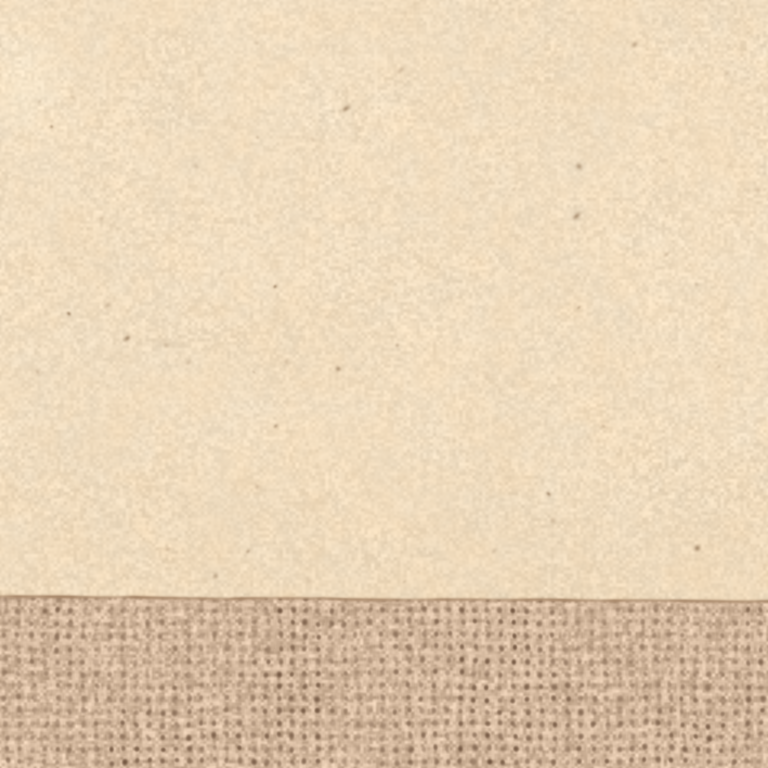
Reproduce this texture procedurally as a Shadertoy shader.

```glsl
// Cream felted paper above a strip of loosely woven beige cloth.
#define PAPER vec3(0.943, 0.866, 0.750)
#define CLOTH vec3(0.825, 0.716, 0.612)
#define HOLE vec3(0.40, 0.29, 0.21)
#define SPECK vec3(0.60, 0.49, 0.37)
#define EDGE_HEIGHT 0.2225
#define EDGE_SLOPE -0.006
#define THREADS vec2(59.0, 61.0)
#define GRAIN 0.062
#define FIBRE 0.17
#define SPECK_CELLS 26.0
#define SPECK_CHANCE 0.10

// Sineless hash of a lattice point.
float hash(vec2 p) {
    vec3 q = fract(vec3(p.xyx) * 0.1031);
    q += dot(q, q.yzx + 33.33);
    return fract((q.x + q.y) * q.z);
}

float noise(vec2 p) {
    vec2 i = floor(p), f = fract(p);
    f = f * f * (3.0 - 2.0 * f);
    return mix(mix(hash(i), hash(i + vec2(1, 0)), f.x),
               mix(hash(i + vec2(0, 1)), hash(i + vec2(1, 1)), f.x), f.y);
}

float fbm(vec2 p) {
    float sum = 0.0, amp = 0.5;
    for (int i = 0; i < 4; i++) {
        sum += amp * noise(p);
        p = p * 2.03 + 17.3;
        amp *= 0.5;
    }
    return sum / 0.9375;
}

// Small dark fibres, at most one in each cell; most are faint.
float specks(vec2 p) {
    vec2 q = p * SPECK_CELLS, id = floor(q);
    vec2 centre = 0.25 + 0.5 * vec2(hash(id + 3.7), hash(id + 91.2));
    vec2 d = fract(q) - centre;
    d.x += d.y * (hash(id + 55.0) - 0.5);
    float radius = mix(0.06, 0.11, hash(id + 12.4));
    float strength = mix(0.15, 0.75, pow(hash(id + 40.1), 3.0));
    return step(hash(id + 7.0), SPECK_CHANCE) * strength
         * exp(-dot(d, d) / (radius * radius));
}

vec3 paper(vec2 p) {
    float fine = noise(p * 235.0) + 0.6 * noise(p * vec2(150.0, 185.0) + 31.0) - 0.8;
    float cloud = fbm(p * 9.0) - 0.5;
    float tint = fbm(p * 32.0 + 70.0) - 0.5;
    float patchy = mix(0.7, 1.3, noise(p * 14.0 + 43.0));
    vec3 col = PAPER + GRAIN * patchy * fine + 0.02 * cloud;
    col += tint * vec3(0.02, -0.006, -0.035);
    // Pale worn patch near the upper left corner.
    vec2 d = (p - vec2(0.025, 0.89)) / vec2(0.045, 0.06);
    col += vec3(0.025, 0.035, 0.04) * exp(-dot(d, d));
    // Slight deepening toward the cloth.
    col -= vec3(0.010, 0.014, 0.018) * smoothstep(0.5, EDGE_HEIGHT, p.y);
    return mix(col, SPECK, specks(p));
}

vec3 cloth(vec2 p) {
    // Threads wander only slightly from a regular grid.
    vec2 wander = vec2(noise(p * vec2(20.0, 12.0)), noise(p * vec2(14.0, 22.0) + 9.0));
    vec2 q = p * THREADS + 0.35 * (wander - 0.5);
    vec2 id = floor(q);
    vec2 jitter = vec2(hash(id + 21.0), hash(id + 33.0)) - 0.5;
    vec2 d = fract(q) - 0.5;

    // Gaps between threads, uneven by column, by band and one by one.
    float band = smoothstep(0.25, 0.7, noise(vec2(p.x * 13.0, p.y * 5.0 + 4.0)));
    float column = mix(0.75, 1.0, hash(vec2(id.x, 77.0)));
    float open = column * mix(0.5, 1.0, band) * mix(0.4, 1.0, hash(id + 5.0));
    vec2 size = vec2(0.19, 0.23) * mix(0.85, 1.2, hash(id + 60.0));
    vec2 g = (d - 0.16 * jitter) / size;
    float gap = open * exp(-dot(g, g) * (0.6 + 0.4 * dot(g, g)));

    // Rounded threads, alternately over and under.
    vec2 ridge = 0.5 + 0.5 * cos(6.28318 * d);
    float over = mod(id.x + id.y, 2.0);
    float relief = 0.5 - mix(ridge.x, ridge.y, 0.35 + 0.3 * over);
    float fibre = noise(p * 240.0) + 0.5 * noise(p * vec2(170.0, 130.0) + 11.0) - 0.75;
    float cloud = fbm(p * vec2(18.0, 12.0) + 20.0) - 0.5;
    vec3 col = CLOTH + 0.06 * relief + FIBRE * fibre + 0.03 * cloud;
    return mix(col, HOLE, gap * 0.9);
}

void mainImage(out vec4 fragColor, in vec2 fragCoord) {
    vec2 p = fragCoord / iResolution.xy;
    float pixel = 1.0 / iResolution.y;
    float edge = EDGE_HEIGHT + EDGE_SLOPE * p.x + 0.002 * (noise(vec2(p.x * 24.0, 2.0)) - 0.5);
    float above = p.y - edge;
    float blend = 0.0012 + pixel;
    vec3 col = mix(cloth(p), paper(p), smoothstep(-blend, blend, above));

    // Thin shadow along the seam, broken in strength.
    float seam = exp(-pow(above / 0.0025, 2.0));
    col = mix(col, vec3(0.64, 0.51, 0.39), seam * mix(0.4, 0.9, noise(vec2(p.x * 45.0, 8.0))));
    fragColor = vec4(clamp(col, 0.0, 1.0), 1.0);
}
```
